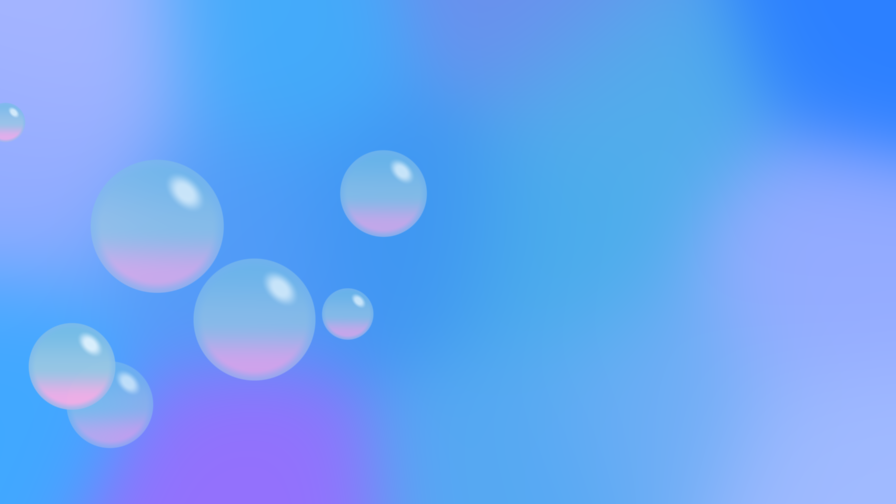
Give the GLSL for this background, as a Shadertoy shader.

```glsl
// Glossy translucent bubbles floating over a soft blue and violet gradient mesh.

// Blends scattered colour anchors by their Gaussian weights.
vec3 gradientMesh(vec2 p) {
    const vec2 anchors[15] = vec2[15](
        vec2(0.12, 0.89), vec2(0.56, 0.92), vec2(1.04, 1.04),
        vec2(1.25, 0.80), vec2(1.72, 0.97), vec2(0.04, 0.66),
        vec2(0.46, 0.52), vec2(0.81, 0.54), vec2(1.11, 0.49),
        vec2(0.00, 0.24), vec2(0.49, 0.02), vec2(1.00, 0.08),
        vec2(1.30, 0.20), vec2(1.65, 0.08), vec2(1.63, 0.45));
    const vec3 colours[15] = vec3[15](
        vec3(0.65, 0.71, 1.00), vec3(0.26, 0.67, 0.98), vec3(0.42, 0.56, 0.93),
        vec3(0.32, 0.68, 0.92), vec3(0.17, 0.50, 1.00), vec3(0.57, 0.67, 1.00),
        vec3(0.32, 0.61, 0.97), vec3(0.24, 0.58, 0.95), vec3(0.29, 0.68, 0.92),
        vec3(0.25, 0.66, 1.00), vec3(0.58, 0.44, 0.99), vec3(0.33, 0.66, 0.95),
        vec3(0.43, 0.68, 0.96), vec3(0.63, 0.73, 1.00), vec3(0.58, 0.67, 1.00));

    vec4 sum = vec4(0.0);
    for (int i = 0; i < 15; i++) {
        vec2 d = p - anchors[i];
        sum += vec4(colours[i], 1.0) * exp(-22.0 * dot(d, d));
    }
    return sum.rgb / sum.a;
}

// Lays one bubble over the backdrop; q is measured in bubble radii.
vec3 addBubble(vec3 backdrop, vec2 q, float opacity, float edge) {
    float r = length(q);

    // Cool top, pale middle and pink base
    vec3 body = mix(vec3(0.60, 0.78, 0.89), vec3(0.46, 0.74, 0.90),
                    smoothstep(-0.1, 0.95, q.y));
    body = mix(body, vec3(0.95, 0.68, 0.90), smoothstep(0.0, -0.75, q.y));

    // Bluish rim
    body = mix(body, vec3(0.50, 0.73, 0.93), 0.65 * smoothstep(0.82, 1.0, r));
    vec3 colour = mix(backdrop, body, opacity);

    // Slanted oval highlight
    vec2 h = q - vec2(0.42, 0.51);
    h = vec2(h.x - h.y, h.x + h.y) * 0.7071 / vec2(0.38, 0.24);
    float shine = smoothstep(1.0, 0.3, length(h));
    colour = mix(colour, vec3(0.90, 0.96, 1.0), shine * (0.3 + 0.6 * opacity));

    return mix(backdrop, colour, smoothstep(edge, -edge, r - 1.0));
}

void mainImage(out vec4 fragColor, in vec2 fragCoord) {
    vec2 p = fragCoord / iResolution.y;
    vec3 colour = gradientMesh(p);

    // Centre, radius and opacity, from back to front
    const vec4 bubbles[7] = vec4[7](
        vec4(0.312, 0.551, 0.132, 0.72), vec4(0.761, 0.616, 0.086, 0.72),
        vec4(0.505, 0.366, 0.121, 0.72), vec4(0.690, 0.377, 0.051, 0.72),
        vec4(0.218, 0.197, 0.086, 0.60), vec4(0.143, 0.273, 0.086, 0.95),
        vec4(0.011, 0.757, 0.039, 0.80));
    for (int i = 0; i < 7; i++) {
        vec4 b = bubbles[i];
        colour = addBubble(colour, (p - b.xy) / b.z, b.w, 1.0 / (iResolution.y * b.z));
    }
    fragColor = vec4(colour, 1.0);
}
```
